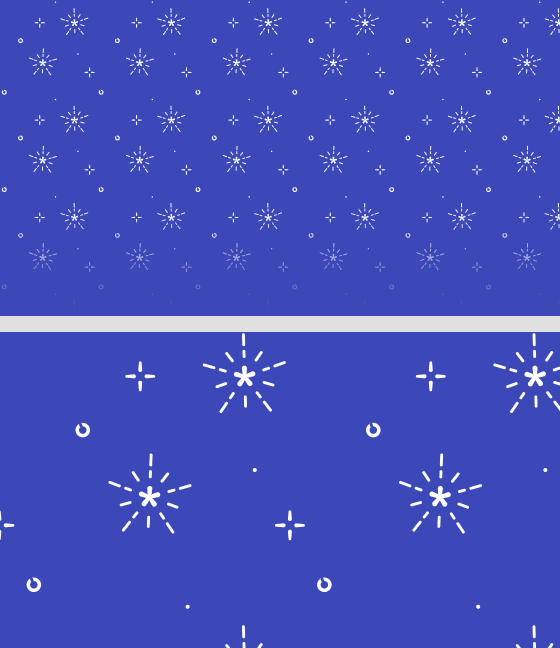
Top, the full canvas; bottom, a detail of the centre.
A WebGL 2 fragment shader for this pattern:

```glsl
#version 300 es
precision highp float;

uniform vec2 u_resolution;
out vec4 fragColor;

// Lengths are in units of 1/432 of the canvas height
const float VIEW_HEIGHT = 432.0;
const vec2 TILE = vec2(132.4, 133.1);
const vec3 BACKGROUND = vec3(0.238, 0.282, 0.722);
const vec3 INK = vec3(1.0);
const float RAY_RADIUS = 0.65;
const float DOT_RADIUS = 0.9;
const float RING_RADIUS = 2.5;
const float RING_HALF_WIDTH = 0.8;
const float NOTCH_ANGLE = 1.95;
const float NOTCH_HALF_WIDTH = 0.65;
const float FADE_BOTTOM = 8.0;
const float FADE_TOP = 150.0;
const float SECTOR = 6.2831853 / 5.0;

// Offset to the nearest repeat of a motif, measured from the top left
vec2 repeatAt(vec2 p, vec2 center) {
    return mod(p - center + 0.5 * TILE, TILE) - 0.5 * TILE;
}

// Rounded dash on the x axis, its radius going from r0 to r1
float dash(vec2 p, float start, float end, float r0, float r1) {
    float x = clamp(p.x, start, end);
    float radius = mix(r0, r1, (x - start) / (end - start));
    return length(p - vec2(x, 0.0)) - radius;
}

vec2 rotate(vec2 p, float angle) {
    float c = cos(angle), s = sin(angle);
    return vec2(c * p.x - s * p.y, s * p.x + c * p.y);
}

// Five-armed star with broken long rays and short rays between them
float burst(vec2 p, float tilt) {
    float angle = atan(p.x, p.y) + tilt;
    angle = abs(mod(angle + 0.5 * SECTOR, SECTOR) - 0.5 * SECTOR);
    vec2 q = length(p) * vec2(cos(angle), sin(angle));
    vec2 between = rotate(q, -0.5 * SECTOR);

    float d = dash(q, 0.0, 3.9, 0.8, 1.15);
    d = min(d, dash(q, 9.2, 11.6, RAY_RADIUS, RAY_RADIUS));
    d = min(d, dash(q, 14.6, 19.2, RAY_RADIUS, RAY_RADIUS));
    return min(d, dash(between, 9.2, 13.4, RAY_RADIUS, RAY_RADIUS));
}

// Four separate tapered petals
float sparkle(vec2 p) {
    p = abs(p);
    p = p.x > p.y ? p : p.yx;
    return dash(p, 2.9, 6.2, 0.9, 0.6);
}

// Small ring with a notch cut from its centre outwards
float notchedRing(vec2 p) {
    float ring = abs(length(p) - RING_RADIUS) - RING_HALF_WIDTH;
    float notch = dash(rotate(p, -NOTCH_ANGLE), 0.0, 5.0,
                       NOTCH_HALF_WIDTH, NOTCH_HALF_WIDTH);
    return max(ring, -notch);
}

float spot(vec2 p) {
    return length(p) - DOT_RADIUS;
}

void main() {
    float unitsPerPixel = VIEW_HEIGHT / u_resolution.y;
    float height = gl_FragCoord.y * unitsPerPixel;
    vec2 p = vec2(gl_FragCoord.x * unitsPerPixel, height - VIEW_HEIGHT);

    // Two of each motif per tile
    float d = burst(repeatAt(p, vec2(101.9, -31.3)), 0.03);
    d = min(d, burst(repeatAt(p, vec2(58.5, -86.1)), -0.04));
    d = min(d, sparkle(repeatAt(p, vec2(54.3, -31.1))));
    d = min(d, sparkle(repeatAt(p, vec2(122.5, -99.0))));
    d = min(d, notchedRing(repeatAt(p, vec2(28.1, -55.6))));
    d = min(d, notchedRing(repeatAt(p, vec2(5.8, -126.1))));
    d = min(d, spot(repeatAt(p, vec2(106.5, -73.8))));
    d = min(d, spot(repeatAt(p, vec2(75.9, -3.0))));

    // Smooth edges, then dissolve the ink towards the bottom
    float coverage = clamp(0.5 - d / unitsPerPixel, 0.0, 1.0);
    float fade = clamp((height - FADE_BOTTOM) / (FADE_TOP - FADE_BOTTOM), 0.0, 1.0);
    fragColor = vec4(mix(BACKGROUND, INK, coverage * fade), 1.0);
}
```
